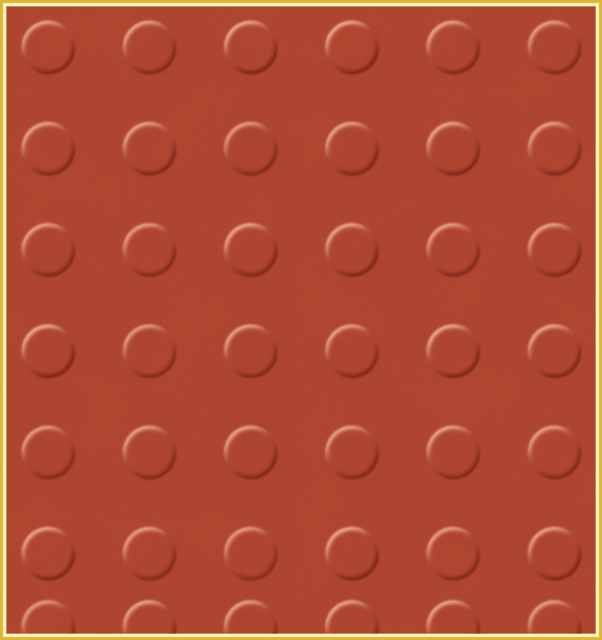
A Shadertoy shader for this texture:

```glsl
const vec3 CLAY = vec3(0.682, 0.271, 0.188);
const vec3 HIGHLIGHT = vec3(0.91, 0.64, 0.53);
const vec3 SHADOW = vec3(0.50, 0.155, 0.095);
const vec3 GOLD = vec3(0.87, 0.71, 0.22);
const vec3 CREAM = vec3(1.0, 0.99, 0.74);

// Lengths are fractions of the canvas height, measured from the top left
const vec2 STUD_COUNT = vec2(6.0, 6.0);
const vec2 FIRST_STUD = vec2(0.0755, 0.0742);
const float PITCH = 0.1582;
const float CUT_ROW_Y = 0.9798;     // extra row, sliced by the lower border
const float CUT_SEAM_Y = 0.9225;
const float RIM_RADIUS = 0.0398;
const float RIM_INNER = 0.0048;
const float RIM_OUTER = 0.0030;
const vec2 LIGHT_DIR = vec2(-0.56, -0.83);
const float GOLD_WIDTH = 0.0048;
const float BORDER_WIDTH = 0.0098;
const float MOTTLE = 0.022;
const float RIM_VARIATION = 0.16;

float hash(vec2 p) {
    return fract(sin(dot(p, vec2(127.1, 311.7))) * 43758.5);
}

vec2 gradientAt(vec2 cell) {
    float angle = 6.28319 * hash(cell);
    return vec2(cos(angle), sin(angle));
}

float gradientNoise(vec2 p) {
    vec2 i = floor(p), f = fract(p);
    vec2 u = f * f * f * (f * (f * 6.0 - 15.0) + 10.0);
    vec2 e = vec2(0.0, 1.0);
    float a = dot(gradientAt(i), f);
    float b = dot(gradientAt(i + e.yx), f - e.yx);
    float c = dot(gradientAt(i + e.xy), f - e.xy);
    float d = dot(gradientAt(i + e.yy), f - e.yy);
    return mix(mix(a, b, u.x), mix(c, d, u.x), u.y);
}

// Offset from the nearest stud centre; also returns that stud's index
vec2 studOffset(vec2 p, out vec2 id) {
    id = clamp(round((p - FIRST_STUD) / PITCH), vec2(0.0), STUD_COUNT - 1.0);
    vec2 centre = FIRST_STUD + id * PITCH;
    if (p.y > CUT_SEAM_Y) {
        id.y = STUD_COUNT.y;
        centre.y = CUT_ROW_Y;
    }
    return p - centre;
}

// Bevelled rim, lit from the upper left
vec3 shadeStud(vec3 base, vec2 offset, vec2 id) {
    float r = length(offset);
    float fromRim = r - RIM_RADIUS;
    float spread = fromRim < 0.0 ? RIM_INNER : RIM_OUTER;
    float rim = exp(-pow(fromRim / spread, 2.0));
    float facing = dot(offset / max(r, 1e-4), normalize(LIGHT_DIR));
    float strength = 1.0 + RIM_VARIATION * (hash(id + 3.7) - 0.5);
    float lit = smoothstep(0.05, 1.0, facing) * strength;
    float shaded = smoothstep(0.0, 0.9, -facing) * strength;
    vec3 color = mix(base, HIGHLIGHT, rim * lit * 0.9);
    return mix(color, SHADOW, rim * shaded * 0.85);
}

void mainImage(out vec4 fragColor, in vec2 fragCoord) {
    vec2 size = vec2(iResolution.x / iResolution.y, 1.0);
    vec2 p = fragCoord / iResolution.y;
    p.y = 1.0 - p.y;
    float soft = 1.0 / iResolution.y;

    // Faintly mottled clay
    float mottle = gradientNoise(p * 9.0) + 0.5 * gradientNoise(p * 65.0);
    vec3 color = CLAY * (1.0 + MOTTLE * mottle);

    // Raised studs
    vec2 id;
    vec2 offset = studOffset(p, id);
    color = shadeStud(color, offset, id);

    // Cream and gold border
    vec2 toSide = min(p, size - p);
    float edge = min(toSide.x, toSide.y);
    color = mix(CREAM, color, smoothstep(-soft, soft, edge - BORDER_WIDTH));
    color = mix(GOLD, color, smoothstep(-soft, soft, edge - GOLD_WIDTH));

    fragColor = vec4(color, 1.0);
}
```
